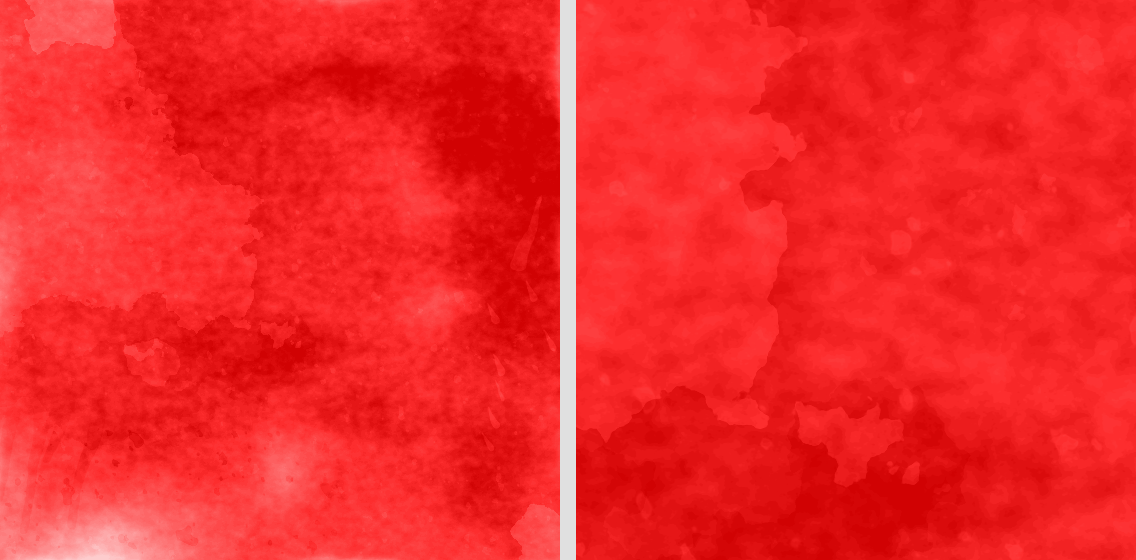
Left: the whole. Right: its middle third, enlarged.
Reproduce this texture procedurally as a three.js fragment shader.

```glsl
// Red watercolour wash: soft dark stains and pale blooms, ragged crisp-edged layers,
// drips and spatter add up to one paleness value, which is terraced into small flat
// facets and turned into a red tint.
varying vec2 vUv;

const float EDGE = 0.0011;      // half width of a smoothed outline
const float BASE_TONE = 0.142;  // paleness of the plain wash
const float FACET = 0.022;      // paleness step between facets

float hash(vec2 p) { return fract(sin(dot(p, vec2(127.1, 311.7))) * 43758.5); }

float slope(vec2 cell, vec2 offset) {
  float a = 6.2832 * hash(cell);
  return dot(vec2(cos(a), sin(a)), offset);
}

float gradientNoise(vec2 p) {
  vec2 i = floor(p), f = p - i, e = vec2(0.0, 1.0);
  vec2 u = f * f * f * (f * (f * 6.0 - 15.0) + 10.0);
  float low = mix(slope(i, f), slope(i + e.yx, f - e.yx), u.x);
  float high = mix(slope(i + e.xy, f - e.xy), slope(i + e.yy, f - e.yy), u.x);
  return mix(low, high, u.y);
}

float fbm(vec2 p) {
  float sum = 0.0, amp = 0.6;
  for (int i = 0; i < 5; i++) {
    sum += amp * gradientNoise(p);
    p = mat2(1.6, 1.2, -1.2, 1.6) * p + 7.3;
    amp *= 0.54;
  }
  return sum;
}

float cover(float d) { return 1.0 - smoothstep(-EDGE, EDGE, d); }

// Soft elliptical spot
float stain(vec2 p, vec2 centre, vec2 radius) {
  vec2 d = (p - centre) / radius;
  return exp(-dot(d, d));
}

// Tapered stroke from a to b
float streak(vec2 p, vec2 a, vec2 b, float ra, float rb) {
  float h = clamp(dot(p - a, b - a) / dot(b - a, b - a), 0.0, 1.0);
  return cover(length(p - a - h * (b - a)) - mix(ra, rb, h));
}

// One irregular rimmed droplet in some of the grid cells
float spatter(vec2 p, float cells, float seed, float amount) {
  vec2 g = p * cells, id = floor(g);
  vec2 r = vec2(hash(id + seed), hash(id + seed + 17.3));
  float a = 0.9 * r.x, size = mix(0.03, 0.18, pow(hash(id + seed + 5.1), 2.0));
  vec2 d = mat2(cos(a), -sin(a), sin(a), cos(a)) * (g - id - 0.3 - 0.4 * r);
  d.y *= mix(0.6, 1.0, r.y);
  float dist = (length(d) - size * (1.0 + 1.2 * gradientNoise(g * 5.0))) / cells;
  return step(hash(id + seed + 9.7), amount) * (0.75 * cover(dist) + 0.4 * cover(abs(dist) - 0.0008));
}

float darkStains(vec2 p) {
  float s = 0.16 * stain(p, vec2(0.95, 0.69), vec2(0.11, 0.25));
  s += 0.09 * stain(p, vec2(0.83, 0.74), vec2(0.05, 0.17));
  s += 0.15 * stain(p, vec2(0.61, 0.845), vec2(0.16, 0.04));
  s += 0.08 * stain(p, vec2(0.33, 0.87), vec2(0.12, 0.13));
  s += 0.05 * stain(p, vec2(0.45, 0.36), vec2(0.24, 0.06));
  s += 0.09 * stain(p, vec2(0.70, 0.25), vec2(0.16, 0.04));
  s += 0.14 * stain(p, vec2(0.88, 0.15), vec2(0.07, 0.13));
  return s + 0.10 * stain(p, vec2(0.88, 0.42), vec2(0.12, 0.06));
}

float paleBlooms(vec2 p) {
  float s = 0.22 * stain(p, vec2(0.51, 0.16), vec2(0.06, 0.07));
  s += 0.19 * stain(p, vec2(0.77, 0.46), vec2(0.06, 0.055));
  s += 0.42 * stain(p, vec2(0.19, 0.0), vec2(0.18, 0.08));
  s += 0.22 * stain(p, vec2(0.0, 0.52), vec2(0.05, 0.12));
  s += 0.19 * stain(p, vec2(0.0, 0.12), vec2(0.07, 0.17));
  s += 0.08 * stain(p, vec2(0.12, 0.69), vec2(0.08, 0.13));
  return s + 0.07 * stain(p, vec2(0.74, 0.68), vec2(0.07, 0.10));
}

// Layers of paint with ragged, clearly drawn edges
float crispLayers(vec2 p, float ragged) {
  float wash = max(p.x - mix(0.44, 0.26, smoothstep(0.66, 0.74, p.y)), 0.405 - p.y) + ragged;
  float tone = mix(-0.035 * exp(-max(wash, 0.0) / 0.05), 0.042, cover(wash));
  tone -= 0.03 * cover(max(abs(p.y - 0.33) - 0.07, p.x - 0.5) + ragged);
  tone += 0.13 * cover(length(p - vec2(0.16, 1.0)) - 0.08 + 0.7 * ragged);
  tone += 0.12 * cover(length(p - vec2(1.01, 0.04)) - 0.08 + 0.7 * ragged);
  return tone + 0.06 * cover(length(p - vec2(0.27, 0.36)) - 0.035 + 0.5 * ragged);
}

float dripsAndFlicks(vec2 p) {
  float tone = 0.06 * streak(p, vec2(0.925, 0.53), vec2(0.965, 0.65), 0.014, 0.002);
  float fade = 1.0 - smoothstep(0.19, 0.32, p.y);
  for (int i = 0; i < 7; i++) {
    float n = float(i), r = hash(vec2(n, 3.7)), s = hash(vec2(n, 8.2));
    vec2 top = vec2(0.04 + 0.045 * n + 0.02 * r, 0.34), flick = vec2(0.84 + 0.15 * r, 0.2 + 0.045 * n);
    if (i < 4) tone -= 0.04 * fade * streak(p, top, top - vec2(0.05, 0.14 + 0.16 * s), 0.016, 0.007);
    tone += 0.07 * streak(p, flick, flick + vec2(-0.014, 0.03), 0.003 + 0.005 * s, 0.001);
  }
  return tone;
}

void main() {
  vec2 p = vUv, warp = vec2(fbm(p * 6.0), fbm(p * 6.0 + 31.0));
  vec2 soft = p + 0.07 * warp;
  float ragged = 0.21 * warp.x + 0.05 * fbm(p * 23.0);
  // Washes, then cloudy pigment, brushed bands, paper grain and small chips
  float tone = BASE_TONE - darkStains(soft) + paleBlooms(soft) + crispLayers(p, ragged);
  tone += 0.05 * (1.0 - smoothstep(0.08, 0.27, soft.y));
  tone += 0.13 * fbm(p * vec2(3.0, 6.0) + 4.0) + 0.05 * fbm(p * vec2(9.0, 15.0));
  tone += 0.12 * fbm(p * vec2(42.0, 52.0)) + 0.018 * smoothstep(-0.02, 0.02, fbm(p * 15.0 + 9.0));
  tone += 0.04 * smoothstep(0.33, 0.36, fbm(p * 21.0 + 50.0));
  // Bare paper showing along parts of the border
  vec2 inset = min(p, 1.0 - p);
  float border = max(min(inset.x, inset.y) + 0.02 * warp.y, 0.0);
  tone += 0.2 * exp(-border / 0.009) * smoothstep(-0.15, 0.35, gradientNoise(p * 4.0 + 2.0));
  tone = FACET * (floor(tone / FACET) + smoothstep(0.3, 0.7, fract(tone / FACET)));
  // Drips and three sizes of spatter, dark at lower left, pale elsewhere
  tone += dripsAndFlicks(p + 0.02 * warp);
  float lowerLeft = (1.0 - smoothstep(0.2, 0.3, p.y)) * (1.0 - smoothstep(0.5, 0.7, p.x));
  for (int i = 0; i < 3; i++) {
    float cells = 11.0 + 13.0 * float(i);
    tone -= 0.08 * lowerLeft * spatter(p, cells, 2.0 + cells, 0.28);
    tone += 0.06 * (1.0 - lowerLeft) * spatter(p, cells + 9.0, 60.0 + cells, 0.09);
  }
  tone = clamp(tone, 0.008, 0.8);
  gl_FragColor = vec4(min(0.81 + 1.05 * tone, 0.992), tone, tone + 0.004, 1.0);
}
```
